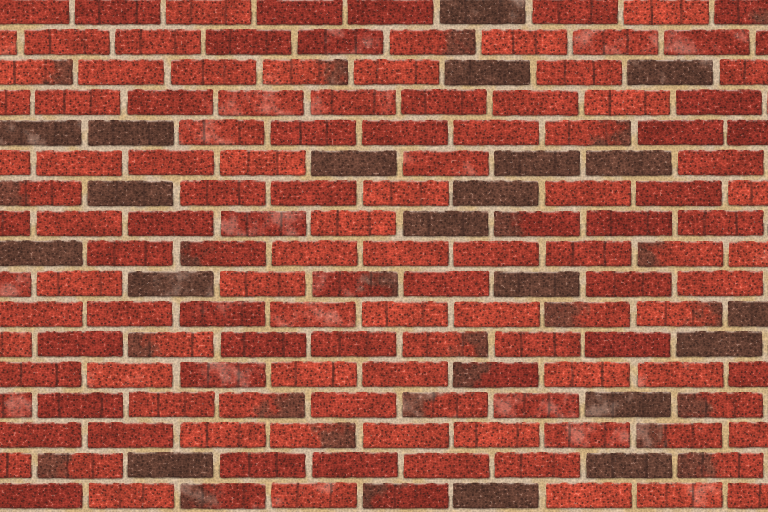
Write a Shadertoy shader that draws this texture.

```glsl
// Sunlit running-bond brick wall: rough red bricks, some burnt brown, in tan mortar.
// Each brick is a rounded box with its own hashed tint; cellular noise gives the
// grain and pits, and layered sines give the stains and uneven edges.

const float COURSES = 16.93;          // courses over the canvas height
const float BRICK_PITCH = 3.025;      // brick plus joint, in course heights
const vec2 JOINT = vec2(0.20, 0.165); // widths of the upright and level joints

const vec3 DEEP_RED = vec3(0.53, 0.19, 0.155);
const vec3 WARM_RED = vec3(0.74, 0.29, 0.215);
const vec3 BURNT = vec3(0.37, 0.255, 0.205);
const vec3 SOOT = vec3(0.20, 0.13, 0.115);
const vec3 LIME = vec3(0.88, 0.78, 0.71);
const vec3 TAN_MORTAR = vec3(0.82, 0.69, 0.50);
const vec3 PALE_MORTAR = vec3(0.83, 0.73, 0.62);

float hash(vec2 p) {
    return fract(sin(dot(p, vec2(127.1, 311.7))) * 4375.85);
}

vec2 hash2(vec2 p) {
    return vec2(hash(p), hash(p + 19.3));
}

// Distance to the nearest scattered point
float cellular(vec2 p) {
    vec2 cell = floor(p);
    float nearest = 4.0;
    for (int y = -1; y <= 1; y++) {
        for (int x = -1; x <= 1; x++) {
            vec2 neighbour = cell + vec2(x, y);
            vec2 delta = neighbour + hash2(neighbour) - p;
            nearest = min(nearest, dot(delta, delta));
        }
    }
    return sqrt(nearest);
}

// Layered, warped sines in about -1..1
float waves(vec2 p) {
    float sum = 0.0, amplitude = 0.55;
    for (int i = 0; i < 4; i++) {
        sum += amplitude * sin(p.x + 1.6 * sin(p.y)) * cos(p.y + 1.3 * sin(p.x * 0.7));
        p = mat2(1.5, 1.1, -1.1, 1.5) * p + 2.7;
        amplitude *= 0.62;
    }
    return sum;
}

float roundedBox(vec2 p, vec2 halfSize, float radius) {
    vec2 q = abs(p) - halfSize + radius;
    return length(max(q, 0.0)) + min(max(q.x, q.y), 0.0) - radius;
}

// Left shift of a course: half-brick bond, drifting near the top
float courseOffset(float course) {
    float bond = mod(course, 2.0) < 0.5 ? -0.215 : 1.124;
    return bond - 0.45 * smoothstep(12.5, 15.0, course);
}

// Tint of one brick: plain red, burnt all over, or burnt from one end
vec3 brickTint(vec2 local, vec2 id, float stain) {
    float kind = hash(id + 3.7);
    vec3 tint = mix(DEEP_RED, WARM_RED, 0.1 + 0.9 * hash(id + 8.1));
    float side = hash(id + 5.2) < 0.5 ? -1.0 : 1.0;
    float burntEnd = smoothstep(-0.2, 0.7, side * local.x - 0.3 + stain);
    float burn = kind < 0.13 ? 0.92 : kind < 0.31 ? 0.75 * burntEnd : 0.0;
    tint = mix(tint, BURNT, burn);
    return tint * (1.0 + 0.13 * stain);
}

// Fine upright groove at x
float groove(vec2 local, float x, float wobble, float pixel) {
    float width = 0.025 + 0.5 * pixel;
    return 1.0 - smoothstep(0.3 * width, 1.6 * width, abs(local.x - x - 0.03 * wobble));
}

vec3 brickColor(vec2 p, vec2 local, vec2 id, vec2 halfSize, float pixel) {
    vec2 seeded = p + 7.0 * hash2(id);
    float stain = waves(seeded * 2.1);
    float fine = cellular(seeded * vec2(11.0, 13.0));
    float coarse = cellular(seeded * 5.5);
    vec3 color = brickTint(local, id, stain);

    // Grain, dark pits and pale flecks
    color *= 0.69 + 0.42 * fine + 0.26 * coarse;
    color = mix(color, SOOT, 0.5 * (1.0 - smoothstep(0.08, 0.24, coarse)));
    color = mix(color, LIME, 0.3 * smoothstep(0.68, 0.95, fine));

    // Grooves near the thirds of some bricks
    float grooved = step(0.45, hash(id + 2.6)) * (0.4 + 0.3 * stain);
    float third = halfSize.x * (0.25 + 0.25 * hash(id + 6.4));
    float lines = max(groove(local, -third, stain, pixel), groove(local, third, stain, pixel));
    color = mix(color, SOOT, clamp(grooved * lines, 0.0, 0.7));

    // Lime haze on a few bricks
    float haze = step(0.8, hash(id + 9.9)) * smoothstep(0.0, 0.9, stain);
    return mix(color, LIME, 0.3 * haze);
}

void mainImage(out vec4 fragColor, in vec2 fragCoord) {
    float pixel = COURSES / iResolution.y;
    vec2 p = fragCoord * pixel - vec2(0.0, 0.043);

    // Brick cell and centred local coordinates
    float course = floor(p.y);
    float along = (p.x - courseOffset(course)) / BRICK_PITCH;
    vec2 id = vec2(floor(along), course);
    vec2 local = vec2((fract(along) - 0.5) * BRICK_PITCH, fract(p.y) - 0.5);
    local -= (hash2(id + 4.4) - 0.5) * vec2(0.07, 0.035);
    vec2 halfSize = 0.5 * (vec2(BRICK_PITCH, 1.0) - JOINT);

    // Chipped outline
    float chips = waves(p * 5.0);
    float edge = roundedBox(local, halfSize, 0.06) + 0.018 * chips;
    float inside = 1.0 - smoothstep(-0.6 * pixel, 0.6 * pixel, edge);

    // Sandy mortar with a thin shadow below each brick
    float sand = cellular(p * 12.0);
    vec3 mortar = mix(TAN_MORTAR, PALE_MORTAR, smoothstep(-0.5, 0.5, waves(p * 1.7)));
    mortar *= 0.87 + 0.25 * sand;
    float nearBrick = 1.0 - smoothstep(0.0, 0.07, edge);
    mortar *= 1.0 - 0.3 * nearBrick * step(local.y, 0.0);

    // Sunlit lime on the top edge, shade on the lower and right ones
    vec3 brick = brickColor(p, local, id, halfSize, pixel);
    float rim = smoothstep(-0.10, 0.0, edge);
    float top = smoothstep(0.30, 0.40, local.y);
    float shade = max(smoothstep(0.32, 0.40, -local.y), smoothstep(1.3, 1.4, local.x));
    brick = mix(brick, SOOT, 0.4 * rim * shade * (1.0 - top));
    brick = mix(brick, LIME, rim * top * smoothstep(-0.5, 0.5, chips) * 0.75);

    fragColor = vec4(mix(mortar, brick, inside), 1.0);
}
```
